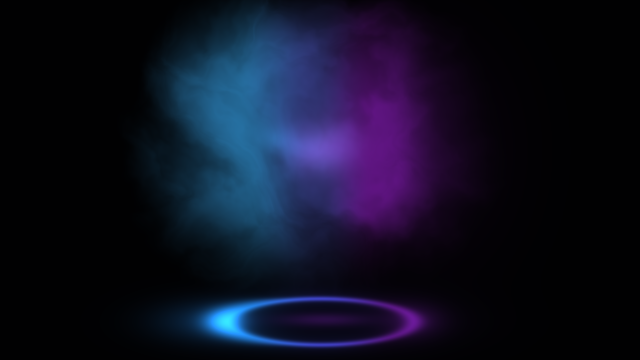
A WebGL 1 fragment shader for this background:

```glsl
precision highp float;

uniform vec2 u_resolution;

// Positions are in canvas heights, measured from the canvas centre.
const vec3 BACKDROP = vec3(0.003, 0.003, 0.008);
const vec3 SMOKE_BLUE = vec3(0.13, 0.39, 0.56);
const vec3 SMOKE_INDIGO = vec3(0.18, 0.20, 0.44);
const vec3 SMOKE_PURPLE = vec3(0.34, 0.07, 0.46);
const vec3 CORE_VIOLET = vec3(0.24, 0.15, 0.36);
const vec3 RING_CYAN = vec3(0.13, 0.56, 0.95);
const vec3 RING_BLUE = vec3(0.27, 0.28, 0.85);
const vec3 RING_PURPLE = vec3(0.36, 0.08, 0.50);

const vec2 CLOUD_CENTER = vec2(-0.03, 0.11);
const vec2 CLOUD_RADIUS = vec2(0.50, 0.43);
const vec2 CORE_CENTER = vec2(0.025, 0.10);
const vec2 RING_CENTER = vec2(0.002, -0.394);
const vec2 RING_RADIUS = vec2(0.258, 0.064);
const float RING_WIDTH = 0.11;
const float SMOKE_SCALE = 4.2;
const float SMOKE_WARP = 0.09;

float hash(vec2 cell) {
  vec3 h = fract(vec3(cell.xyx) * 0.1031);
  h += dot(h, h.yzx + 33.33);
  return fract((h.x + h.y) * h.z);
}

float noise(vec2 p) {
  vec2 cell = floor(p);
  vec2 f = fract(p);
  f = f * f * f * (f * (f * 6.0 - 15.0) + 10.0);
  float low = mix(hash(cell), hash(cell + vec2(1.0, 0.0)), f.x);
  float high = mix(hash(cell + vec2(0.0, 1.0)), hash(cell + 1.0), f.x);
  return mix(low, high, f.y);
}

float fbm(vec2 p) {
  float sum = 0.0;
  float weight = 0.5;
  for (int octave = 0; octave < 5; octave++) {
    sum += weight * noise(p);
    p = mat2(1.6, 1.2, -1.2, 1.6) * p + 7.3;
    weight *= 0.46;
  }
  return sum;
}

// Soft elliptical spot with a Gaussian falloff.
float spot(vec2 p, vec2 center, vec2 size) {
  vec2 q = (p - center) / size;
  return exp(-dot(q, q));
}

vec3 smoke(vec2 p) {
  vec2 warp = vec2(fbm(p * 3.5 + 11.0), fbm(p * 3.5 + 29.0)) - 0.46;
  vec2 w = p + SMOKE_WARP * warp;
  float density = fbm(w * SMOKE_SCALE + 3.0 * warp);

  // Rounded cloud body, softly eroded by the noise.
  vec2 q = abs((w - CLOUD_CENTER) / CLOUD_RADIUS);
  float reach = pow(pow(q.x, 2.4) + pow(q.y, 2.4), 1.0 / 2.4);
  float body = 1.0 - smoothstep(0.36, 1.06, reach + 0.22 * (0.46 - density));
  body *= 0.72 + 0.56 * density;

  // Dark hollows at the lower corners.
  body *= 1.0 - 0.45 * spot(w, vec2(-0.33, -0.19), vec2(0.13, 0.07));
  body *= 1.0 - 0.50 * spot(w, vec2(0.23, -0.20), vec2(0.15, 0.09));

  // Blue on the left, through indigo, to purple on the right.
  vec3 tint = mix(SMOKE_BLUE, SMOKE_INDIGO, smoothstep(-0.22, 0.01, w.x));
  tint = mix(tint, SMOKE_PURPLE, smoothstep(0.0, 0.16, w.x));
  tint *= 1.0 - 0.42 * smoothstep(0.20, 0.36, w.x);
  tint *= 1.0 - 0.18 * spot(w, vec2(-0.02, -0.10), vec2(0.12, 0.18));
  vec3 color = tint * body;

  // Bright core and the wisp reaching left from it.
  color += CORE_VIOLET * spot(w, CORE_CENTER, vec2(0.085, 0.065));
  color += 0.22 * SMOKE_BLUE * spot(w, vec2(-0.10, 0.12), vec2(0.09, 0.035));
  color += 0.10 * SMOKE_PURPLE * spot(p, vec2(0.30, 0.08), vec2(0.22, 0.30));
  return color;
}

vec3 floorRing(vec2 p) {
  vec2 q = (p - RING_CENTER) / RING_RADIUS;
  float edge = length(q) - 1.0;
  float leftness = smoothstep(-0.3, -1.0, q.x);
  float width = RING_WIDTH * (1.0 + leftness * step(0.0, edge));
  float line = exp(-edge * edge / (width * width));
  float halo = exp(-4.0 * abs(edge));

  vec3 tint = mix(RING_CYAN, RING_BLUE, smoothstep(-0.9, 0.05, q.x));
  tint = mix(tint, RING_PURPLE, smoothstep(0.0, 0.85, q.x));
  vec3 color = tint * (0.62 * line + 0.22 * halo);

  // Hot left end, faint right end and light spilled on the floor.
  color += RING_CYAN * 0.60 * spot(p, vec2(-0.262, -0.393), vec2(0.055, 0.034));
  color += RING_CYAN * 0.20 * spot(p, vec2(-0.31, -0.393), vec2(0.15, 0.055));
  color += RING_PURPLE * 0.28 * spot(p, vec2(0.26, -0.39), vec2(0.08, 0.045));
  color += RING_PURPLE * 0.38 * spot(p, vec2(0.015, -0.388), vec2(0.12, 0.018));
  color += RING_BLUE * 0.07 * spot(p, RING_CENTER, vec2(0.32, 0.09));
  return color;
}

void main() {
  vec2 p = (gl_FragCoord.xy - 0.5 * u_resolution) / u_resolution.y;
  vec3 color = BACKDROP + smoke(p) + floorRing(p);
  gl_FragColor = vec4(min(color, 1.0), 1.0);
}
```
